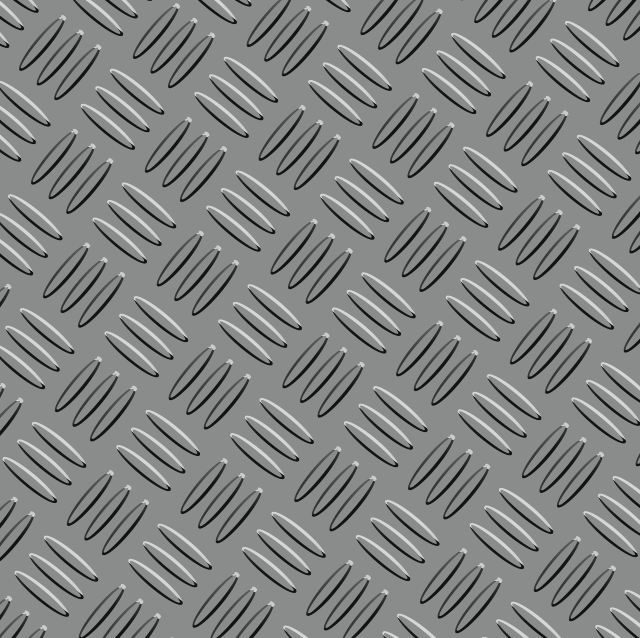
Write a Shadertoy shader that draws this texture.

```glsl
const float TILE = 0.1787;   // lattice spacing as a share of the canvas width

mat2 rotation(float degrees) {
    float a = radians(degrees), c = cos(a), s = sin(a);
    return mat2(c, -s, s, c);   // turns the axes counter-clockwise
}

// Approximate signed distance to an ellipse with the given radii
float ellipse(vec2 p, vec2 radii) {
    float k = length(p / radii);
    return k * (k - 1.0) / max(length(p / (radii * radii)), 1e-4);
}

// Soft coverage of a signed distance
float cover(float d, float aa) {
    return smoothstep(0.6 * aa, -0.6 * aa, d);
}

// Bevel of a rib that slopes down to the right: bright above, black below
vec3 brightBevel(vec2 p, float aa) {
    vec3 shade = mix(vec3(0.07, 0.08, 0.07), vec3(0.14), smoothstep(0.0, -0.3, p.x));
    vec3 light = mix(vec3(0.84), vec3(0.79), smoothstep(0.05, 0.3, p.x));
    return mix(shade, light, cover(0.07 * p.x - p.y, aa));
}

// Bevel of a rib that slopes up to the right: grey above, black below, glint on the tip
vec3 darkBevel(vec2 p, float aa) {
    vec3 shade = mix(vec3(0.07, 0.08, 0.07), vec3(0.2), smoothstep(0.05, 0.3, p.x));
    vec3 side = mix(vec3(0.2, 0.21, 0.21), vec3(0.34), smoothstep(-0.2, 0.25, p.x));
    vec3 color = mix(shade, side, cover(-0.03 * p.x - p.y, aa));
    return mix(color, vec3(0.82), cover(0.272 - p.x - 0.3 * p.y, aa));
}

// Three parallel ribs around the centre of a cell
void drawRibs(inout vec3 color, vec2 p, bool bright, float aa) {
    vec2 faceShift = bright ? vec2(-0.005, -0.003) : vec2(0.002, 0.003);
    for (int i = -1; i <= 1; i++) {
        vec2 q = p - vec2(0.0, 0.2 * float(i));
        float outer = ellipse(q, vec2(0.305, 0.062));
        float face = ellipse(q - faceShift, vec2(0.283, 0.036));
        vec3 bevel = bright ? brightBevel(q, aa) : darkBevel(q, aa);
        color = mix(color, bevel, cover(outer, aa) * (1.0 - cover(face, aa)));
        // Small flared glint at the upper end
        if (!bright) {
            float flare = ellipse(q - vec2(0.298, 0.002), vec2(0.014, 0.026));
            color = mix(color, vec3(0.8), cover(flare, aa));
        }
    }
}

void mainImage(out vec4 fragColor, in vec2 fragCoord) {
    vec2 uv = fragCoord / iResolution.x;
    float aa = 1.0 / (iResolution.x * TILE);

    // Square lattice, slightly tilted
    vec2 lattice = rotation(5.98) * (uv - vec2(0.1914, 0.8262)) / TILE;
    vec2 cell = fract(lattice + 0.5) - 0.5;
    vec2 midCell = fract(lattice) - 0.5;

    // Flat plate with the two crossing sets of ribs
    vec3 color = vec3(0.54, 0.55, 0.55);
    drawRibs(color, rotation(-45.8) * cell, true, aa);
    drawRibs(color, rotation(44.2) * midCell, false, aa);
    fragColor = vec4(color, 1.0);
}
```
